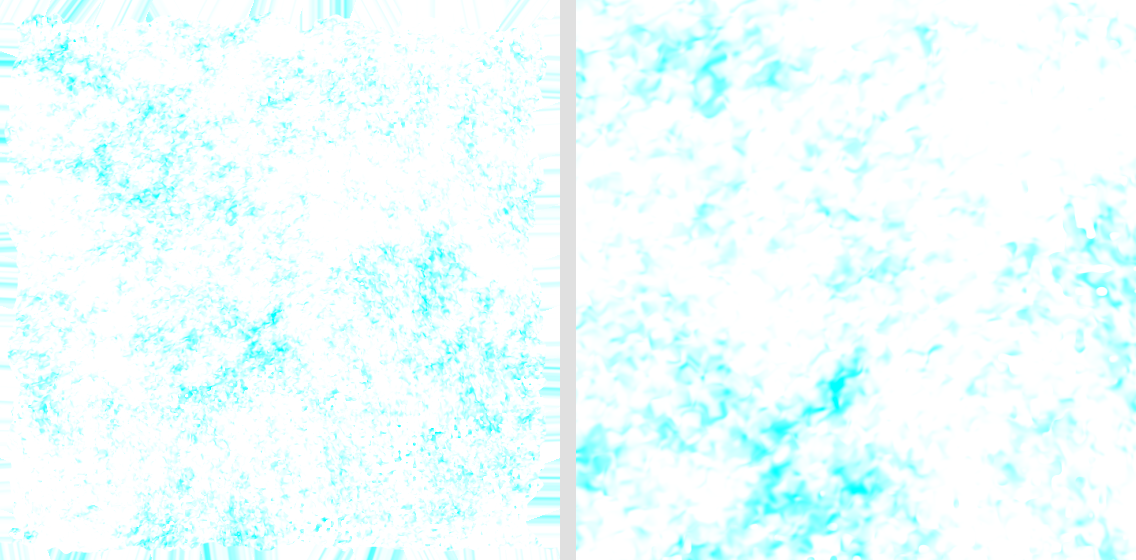
Left: the whole. Right: its middle third, enlarged.
This texture is drawn by a Shadertoy shader. Its source:

```glsl
#define PAPER vec3(1.0, 1.0, 1.0)
#define INK vec3(0.0, 1.0, 1.0)
#define BASE_SCALE 4.8
#define OCTAVES 6
#define STRETCH 1.3
#define WARP 0.016
#define RAGGEDNESS 0.005
#define INK_GAIN 0.070
#define INK_OFFSET 0.39
#define NOISE_DEVIATION 0.2145
#define BORDER_DEPTH 0.034

float hash(vec2 p) {
    vec3 q = fract(vec3(p.xyx) * 0.1031);
    q += dot(q, q.yzx + 33.33);
    return fract((q.x + q.y) * q.z);
}

float noise(vec2 p) {
    vec2 cell = floor(p);
    vec2 f = fract(p);
    f = f * f * (3.0 - 2.0 * f);
    float low = mix(hash(cell), hash(cell + vec2(1.0, 0.0)), f.x);
    float high = mix(hash(cell + vec2(0.0, 1.0)), hash(cell + 1.0), f.x);
    return mix(low, high, f.y);
}

mat2 rotation(float angle) {
    float c = cos(angle), s = sin(angle);
    return mat2(c, s, -s, c);
}

// Layered noise scaled to unit deviation, stretched along one direction
float grain(vec2 p, float angle) {
    p = rotation(-angle) * p;
    p *= vec2(1.0 / sqrt(STRETCH), sqrt(STRETCH));
    float sum = 0.0, energy = 0.0, weight = 1.0, scale = BASE_SCALE;
    for (int i = 0; i < OCTAVES; i++) {
        sum += weight * (noise(p * scale + 37.0 * float(i + 1)) - 0.5);
        energy += weight * weight;
        weight *= 1.09;
        scale *= 2.2;
        p = rotation(0.3) * p;
    }
    return sum / (NOISE_DEVIATION * sqrt(energy));
}

// Mottled patches whose direction changes from region to region
float patches(vec2 p) {
    vec2 coarse = vec2(noise(p * 9.0 + 5.0), noise(p * 9.0 + 71.0)) - 0.5;
    vec2 fine = vec2(noise(p * 150.0 + 13.0), noise(p * 150.0 + 91.0)) - 0.5;
    vec2 q = p + WARP * coarse + RAGGEDNESS * fine;
    float region = smoothstep(0.47, 0.53, noise(p * 3.2 + 19.0) + 0.3 * fine.x);
    return mix(grain(q, 0.35), grain(q + 3.0, 2.0), region);
}

// Straight bands running inward from an edge, slanted in wedges
float bands(float along, float across, float slantAmount, float seed) {
    float wedge = hash(vec2(floor(along * 11.0 + across * 4.0), seed));
    float u = along + across * (wedge - 0.5) * slantAmount + wedge;
    float sum = noise(vec2(u * 14.0, seed + 3.0)) - 0.5;
    sum += noise(vec2(u * 62.0, seed + 7.0)) - 0.5;
    sum += noise(vec2(u * 190.0, seed + 11.0)) - 0.5;
    return sum / (NOISE_DEVIATION * 2.0);
}

// Ragged coverage of the strip beside an edge
float strip(float along, float across, float depth, float seed) {
    float ragged = noise(vec2(along * 13.0, seed)) + 0.5 * noise(vec2(along * 60.0, seed + 5.0));
    float reach = depth * (0.25 + ragged);
    return 1.0 - smoothstep(reach - 0.002, reach + 0.002, across);
}

void mainImage(out vec4 fragColor, in vec2 fragCoord) {
    vec2 p = fragCoord / iResolution.xy;
    float level = patches(p + 2.0);

    // Smeared margins: left, right, bottom, top
    for (int i = 0; i < 4; i++) {
        float side = float(i);
        bool vertical = i >= 2;
        float along = vertical ? p.x : p.y;
        float across = vertical ? p.y : p.x;
        if (i == 1 || i == 3) across = 1.0 - across;
        float depth = BORDER_DEPTH * (i == 0 || i == 2 ? 0.65 : 1.1);
        float slant = vertical ? 1.6 : 0.15;
        float seed = 17.0 * side + 4.0;
        level = mix(level, bands(along, across, slant, seed), strip(along, across, depth, seed + 50.0));
    }

    // Ink rises steeply from mostly bare paper
    float wet = max(level + INK_OFFSET, 0.0);
    float ink = clamp(INK_GAIN * wet * wet, 0.0, 1.0);
    fragColor = vec4(mix(PAPER, INK, ink), 1.0);
}
```
